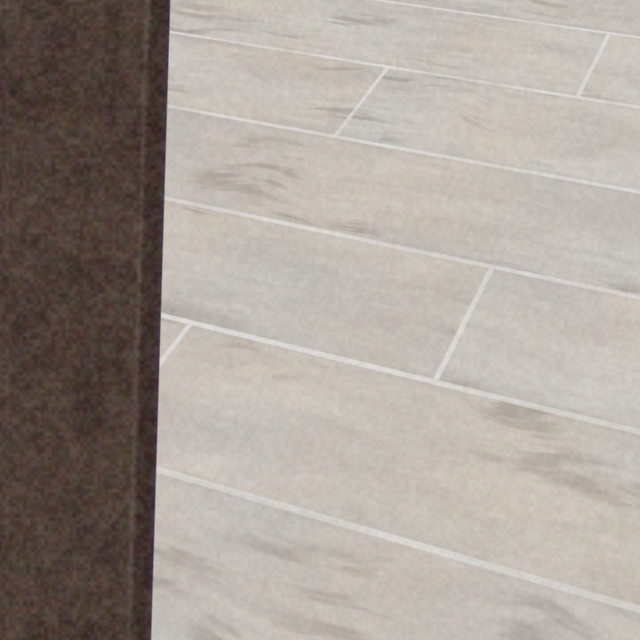
This texture is drawn by a WebGL 1 fragment shader. Its source:

```glsl
precision highp float;
uniform vec2 u_resolution;

const float PLANK_LENGTH = 6.81;
const float ROW_SHIFT = PLANK_LENGTH / 3.0;

const vec3 PLANK_LIGHT = vec3(0.805, 0.783, 0.752);
const vec3 PLANK_SHADE = vec3(0.752, 0.728, 0.700);
const vec3 STREAK = vec3(0.62, 0.585, 0.555);
const vec3 GROUT = vec3(0.865, 0.855, 0.845);
const vec3 DOOR = vec3(0.310, 0.250, 0.220);
const vec3 DOOR_DARK = vec3(0.245, 0.188, 0.170);
const vec3 DOOR_RIDGE = vec3(0.385, 0.330, 0.305);
const vec3 DOOR_FRINGE = vec3(0.265, 0.215, 0.250);

float hash(vec2 p) {
  vec3 q = fract(vec3(p.xyx) * 0.1031);
  q += dot(q, q.yzx + 33.33);
  return fract((q.x + q.y) * q.z);
}

float noise(vec2 p) {
  vec2 i = floor(p);
  vec2 f = fract(p);
  f = f * f * (3.0 - 2.0 * f);
  float low = mix(hash(i), hash(i + vec2(1.0, 0.0)), f.x);
  float high = mix(hash(i + vec2(0.0, 1.0)), hash(i + 1.0), f.x);
  return mix(low, high, f.y);
}

float fbm(vec2 p) {
  float sum = 0.0;
  float gain = 0.5;
  for (int i = 0; i < 4; i++) {
    sum += gain * noise(p);
    p = p * 2.03 + 17.1;
    gain *= 0.5;
  }
  return sum / 0.9375;
}

float band(float dist, float halfWidth, float blur) {
  return 1.0 - smoothstep(halfWidth - blur, halfWidth + blur, abs(dist));
}

// Signed distance to the nearest whole number
float nearest(float x) {
  return x - floor(x + 0.5);
}

// Slightly coloured speckle, centred on zero
vec3 speckle(vec2 p, float cells) {
  vec2 q = p * cells;
  float grey = noise(q) + 0.6 * noise(q * 0.53 + 41.0) - 0.8;
  vec3 tint = vec3(noise(q * 0.6 + 7.0), noise(q * 0.6 + 83.0), noise(q * 0.6 + 151.0)) - 0.5;
  return vec3(grey) + 0.5 * tint;
}

// Perspective floor: x runs along the planks, y counts rows, z is the scale
vec3 floorPlane(vec2 p) {
  float scale = 0.1247 + 0.005 * (p.x - 0.26) + 0.121 * p.y;
  float along = p.x + 0.77 * p.y - 0.687;
  float across = p.y - 0.310 - 0.2095 * (p.x - 0.26);
  return vec3(along / scale, across / scale, scale);
}

vec3 woodColor(vec2 plane, vec2 plank) {
  vec2 seed = vec2(hash(plank + 20.0), hash(plank + 63.0)) * 40.0;
  vec2 bend = vec2(0.0, 0.16 * noise(plane * vec2(1.3, 2.0) + seed));
  vec2 q = plane + bend;
  float broad = fbm(q * vec2(0.8, 4.0) + seed);
  float fine = fbm(q * vec2(2.2, 19.0) + seed.yx);
  float tone = hash(plank + 9.0) - 0.5;
  float shade = smoothstep(0.2, 0.8, 0.6 * broad + 0.4 * fine + 0.12 * tone);
  vec3 color = mix(PLANK_LIGHT, PLANK_SHADE, shade);
  float patches = smoothstep(0.55, 0.78, noise(q * vec2(0.9, 3.2) + seed + 5.0));
  float streaks = smoothstep(0.48, 0.75, fbm(q * vec2(1.6, 12.0) + seed));
  color = mix(color, STREAK, 0.55 * patches * streaks);
  float warmth = noise(q * vec2(0.9, 2.2) + seed.yx + 3.0) - 0.5;
  return color + warmth * vec3(0.018, 0.0, -0.022);
}

vec3 floorColor(vec2 p, float blur) {
  vec3 plane = floorPlane(p);
  float row = floor(plane.y);
  float run = (plane.x - ROW_SHIFT * (1.0 - row)) / PLANK_LENGTH;
  vec3 color = woodColor(plane.xy, vec2(row, floor(run)));

  // Grout, with a soft shadow beside it and patchy fading
  float seam = nearest(plane.y) * plane.z;
  float joint = nearest(run) * PLANK_LENGTH * plane.z * 0.87;
  float shadow = band(seam, 0.007, 0.007) * 0.5;
  color *= 1.0 - 0.06 * shadow;
  float fade = 0.62 + 0.38 * noise(plane.xy * vec2(1.5, 1.0) + 11.0);
  float lines = max(band(seam, 0.019 * plane.z, blur), band(joint, 0.021 * plane.z, blur));
  color = mix(color, GROUT, lines * fade);
  return color + 0.035 * speckle(p, 190.0);
}

// "edge" is the distance leftwards from the door's side
vec3 doorColor(vec2 p, float edge, float blur) {
  float mottling = fbm(p * vec2(22.0, 14.0));
  vec3 color = mix(DOOR, DOOR_DARK, 0.6 * smoothstep(0.45, 0.8, mottling));
  color = mix(color, DOOR_DARK, 1.0 - smoothstep(0.025, 0.034, edge));
  color = mix(color, DOOR_RIDGE, 0.55 * band(edge - 0.036, 0.003, 0.004));
  color = mix(color, DOOR_RIDGE, 0.2 * band(p.x - 0.012, 0.002, 0.004));
  color = mix(color, DOOR_FRINGE, band(edge, 0.007, 0.005 + blur));
  return color + 0.075 * speckle(p, 180.0);
}

void main() {
  vec2 uv = gl_FragCoord.xy / u_resolution;
  vec2 p = vec2(uv.x, 1.0 - uv.y);
  float blur = max(0.0018, 1.0 / min(u_resolution.x, u_resolution.y));
  float edge = 0.266 - 0.030 * p.y - p.x;
  float doorMask = smoothstep(-blur, blur, edge);
  vec3 color = mix(floorColor(p, blur), doorColor(p, edge, blur), doorMask);
  gl_FragColor = vec4(clamp(color, 0.0, 1.0), 1.0);
}
```
